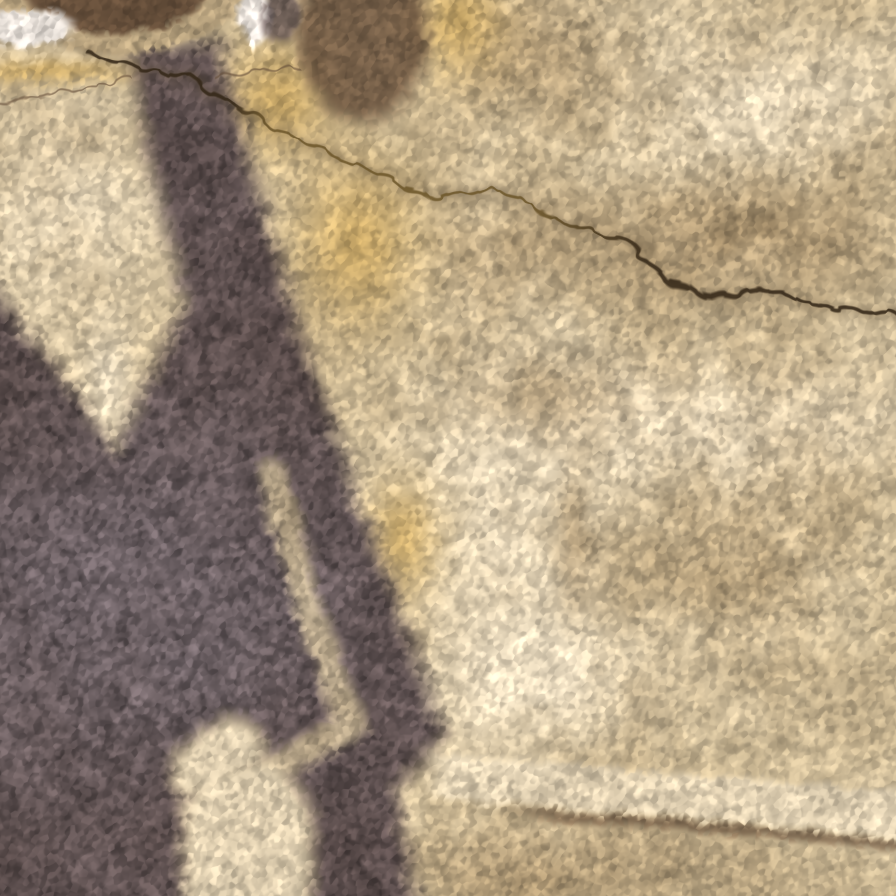
Reproduce this texture procedurally as a Shadertoy shader.

```glsl
const vec3 PLASTER = vec3(.79, .715, .575);
const vec3 PALE = vec3(.91, .85, .74);
const vec3 EARTH = vec3(.57, .47, .33);
const vec3 OCHRE = vec3(.78, .62, .3);
const vec3 UMBER = vec3(.4, .31, .23);
const vec3 SHADE = vec3(.355, .3, .295);
const vec3 LILAC = vec3(.43, .385, .4);
const vec3 FISSURE = vec3(.2, .15, .09);
const float GRAIN_SCALE = 150.;
const float GRAIN_DEPTH = .46;
const float BLUR = .019;
const float CRACK_WIDTH = .0022;

const int SHADOW_COUNT = 15;
const vec2 SHADOW[SHADOW_COUNT] = vec2[SHADOW_COUNT](
  vec2(.146, .95), vec2(.247, .95), vec2(.267, .87), vec2(.302, .74),
  vec2(.341, .61), vec2(.387, .48), vec2(.445, .32), vec2(.495, .18),
  vec2(.445, .12), vec2(.47, -.05), vec2(-.05, -.05), vec2(-.05, .73),
  vec2(.13, .5), vec2(.207, .66), vec2(.156, .87));
const int CRACK_COUNT = 14;
const vec2 CRACK[CRACK_COUNT] = vec2[CRACK_COUNT](
  vec2(.1, .94), vec2(.163, .922), vec2(.21, .915), vec2(.26, .883),
  vec2(.339, .841), vec2(.482, .779), vec2(.56, .789), vec2(.625, .753),
  vec2(.703, .729), vec2(.742, .69), vec2(.794, .668), vec2(.859, .677),
  vec2(.91, .659), vec2(1.02, .647));

// Stains as centre and radius
const vec4 PALE_SPOTS[6] = vec4[6](
  vec4(.86, .89, .17, .08), vec4(.57, .41, .12, .16), vec4(.07, .77, .1, .13),
  vec4(.82, .53, .24, .07), vec4(.61, .24, .11, .08), vec4(.12, .57, .03, .07));
const vec4 EARTH_SPOTS[7] = vec4[7](
  vec4(.8, .73, .14, .075), vec4(.55, .71, .1, .07), vec4(.83, .37, .11, .13),
  vec4(.64, .39, .02, .08), vec4(.6, .95, .1, .08), vec4(.62, .03, .19, .06),
  vec4(.62, .56, .12, .05));
const vec4 OCHRE_SPOTS[5] = vec4[5](
  vec4(.31, .89, .06, .06), vec4(.4, .73, .07, .09), vec4(.45, .4, .04, .06),
  vec4(.51, .98, .05, .06), vec4(.05, .92, .1, .015));

vec3 hash3(vec2 p) {
  vec3 q = fract(p.xyx * vec3(.1031, .103, .0973));
  q += dot(q, q.yxz + 33.33);
  return fract((q.xxy + q.yzz) * q.zyx);
}

// Cellular noise: soft grains, each with its own tone
float grains(vec2 p) {
  vec2 cell = floor(p), f = p - cell;
  float tone = 0., weight = 0.;
  for (int k = 0; k < 9; k++) {
    vec2 o = vec2(k % 3 - 1, k / 3 - 1);
    vec3 h = hash3(cell + o + 50.);
    vec2 d = o + h.xy - f;
    float w = exp(-7. * dot(d, d));
    tone += w * h.z;
    weight += w;
  }
  return tone / weight - .5;
}

// Layered sines for broad mottling
float mottle(vec2 p) {
  float sum = 0., amp = .5;
  for (int i = 0; i < 4; i++) {
    sum += amp * sin(p.x + 1.7 * sin(p.y * .8)) * sin(p.y + 1.3 * sin(p.x * .7));
    p = mat2(1.44, 1.11, -1.11, 1.44) * p + 2.3;
    amp *= .6;
  }
  return sum;
}

float blob(vec2 p, vec4 s) {
  vec2 q = (p - s.xy) / s.zw;
  return exp(-dot(q, q));
}

float segment(vec2 p, vec2 a, vec2 b) {
  vec2 e = b - a, v = p - a;
  return length(v - e * clamp(dot(v, e) / dot(e, e), 0., 1.));
}

float shadowDistance(vec2 p) {
  float d = 9., side = 1.;
  for (int i = 0; i < SHADOW_COUNT; i++) {
    vec2 a = SHADOW[i], b = SHADOW[(i + 1) % SHADOW_COUNT];
    d = min(d, segment(p, a, b));
    if ((a.y > p.y) != (b.y > p.y) &&
        p.x < a.x + (p.y - a.y) * (b.x - a.x) / (b.y - a.y)) side = -side;
  }
  return side * d;
}

void mainImage(out vec4 fragColor, in vec2 fragCoord) {
  vec2 p = fragCoord / iResolution.xy;
  float px = 1. / iResolution.y;
  float coarse = grains(p * 42.), mid = grains(p * GRAIN_SCALE * .6 + 7.);
  float fine = grains(mat2(.8, .6, -.6, .8) * p * GRAIN_SCALE * vec2(1.25, 1));
  vec2 w = p + .006 * coarse + .007 * vec2(mid, fine);

  // Stained plaster
  float pale = 0., earth = 0., ochre = 0., stain = mottle(p * 13.) + .35 * coarse;
  for (int i = 0; i < 6; i++) pale += blob(w, PALE_SPOTS[i]);
  for (int i = 0; i < 7; i++) earth += blob(w, EARTH_SPOTS[i]) * (i == 0 ? 1. : .6);
  for (int i = 0; i < 5; i++) ochre += blob(w, OCHRE_SPOTS[i]);
  vec3 col = mix(PLASTER, PALE, clamp(.75 * pale + .25 * stain, 0., 1.));
  col = mix(col, EARTH, clamp(.62 * earth - .22 * stain, 0., .85));
  col = mix(col, OCHRE, min(.6 * ochre, .8));

  // Pale ledge with a dark underside
  float ledge = w.y - .134 + .085 * (w.x - .5), reach = smoothstep(.46, .51, w.x);
  col = mix(col, PALE, .75 * reach * smoothstep(.032, .018, abs(ledge)));
  col = mix(col, UMBER, .65 * smoothstep(.54, .64, w.x) * smoothstep(.011, 0., abs(ledge + .034)));

  // Cast shadow, opened by a bent strip and a lit patch
  vec2 bend = vec2(.345, .32), foot = vec2(.393, .19);
  float strip = min(segment(w, vec2(.303, .47), bend), segment(w, bend, foot));
  strip = min(strip, segment(w, foot, vec2(.3, .14))) - .014;
  float lit = segment(w, vec2(.276, .08), vec2(.276, -.1)) - .072;
  lit = min(lit, segment(w, vec2(.225, .14), vec2(.26, .165)) - .034);
  float shadow = smoothstep(BLUR, -BLUR, shadowDistance(w));
  shadow *= 1. - .8 * smoothstep(.013, -.009, strip);
  shadow *= 1. - smoothstep(.017, -.015, lit);
  col = mix(col, PALE, .7 * smoothstep(.015, -.02, lit));
  float cool = blob(w, vec4(.14, .33, .25, .19)) + .2 * stain;
  col = mix(col, mix(SHADE, LILAC, clamp(cool, 0., 1.)), shadow);

  // Brown blotch, rounded rim and chipped paint along the top
  float blotch = length((w - vec2(.405, .965)) / vec2(.073, .1));
  col = mix(col, UMBER, .85 * smoothstep(1.18, .82, blotch));
  float bowl = length((w - vec2(.13, 1.015)) / vec2(.145, .075));
  col = mix(col, mix(PLASTER, EARTH, .35), smoothstep(1.06, .94, bowl));
  col = mix(col, UMBER, smoothstep(.76, .64, bowl));
  float chip = blob(w, vec4(.025, .969, .065, .023)) + blob(w, vec4(.285, .98, .022, .035));
  col = mix(col, vec3(.92, .89, .86), smoothstep(.3, .65, chip));
  col = mix(col, SHADE, .8 * smoothstep(.3, .7, blob(w, vec4(.315, .985, .024, .04))));

  // Granular relief
  float relief = .55 * fine + .4 * mid + .2 * coarse;
  col *= 1. + GRAIN_DEPTH * relief * (1. + .6 * shadow + .25 * earth);

  // Crack with an ochre middle, and hairlines beside it
  vec2 c = p + .005 * vec2(coarse, mid) + .002 * sin(p.yx * 170.);
  float crack = 9.;
  for (int i = 1; i < CRACK_COUNT; i++) crack = min(crack, segment(c, CRACK[i - 1], CRACK[i]));
  float dry = smoothstep(.25, .31, p.x) * smoothstep(.74, .57, p.x);
  float width = CRACK_WIDTH * (1. + blob(p, vec4(.78, .67, .06, .06)) - .3 * dry);
  col = mix(col, EARTH * .7, .4 * exp(-crack / .007));
  col = mix(col, mix(FISSURE, OCHRE * .55, dry), .85 * smoothstep(width + px, width * .3, crack));
  float hair = min(segment(c, vec2(-.02, .88), vec2(.145, .912)), segment(c, vec2(.24, .915), vec2(.335, .925)));
  col = mix(col, UMBER, .6 * smoothstep(.0012 + px, 0., hair));
  fragColor = vec4(clamp(col, 0., 1.), 1);
}
```
